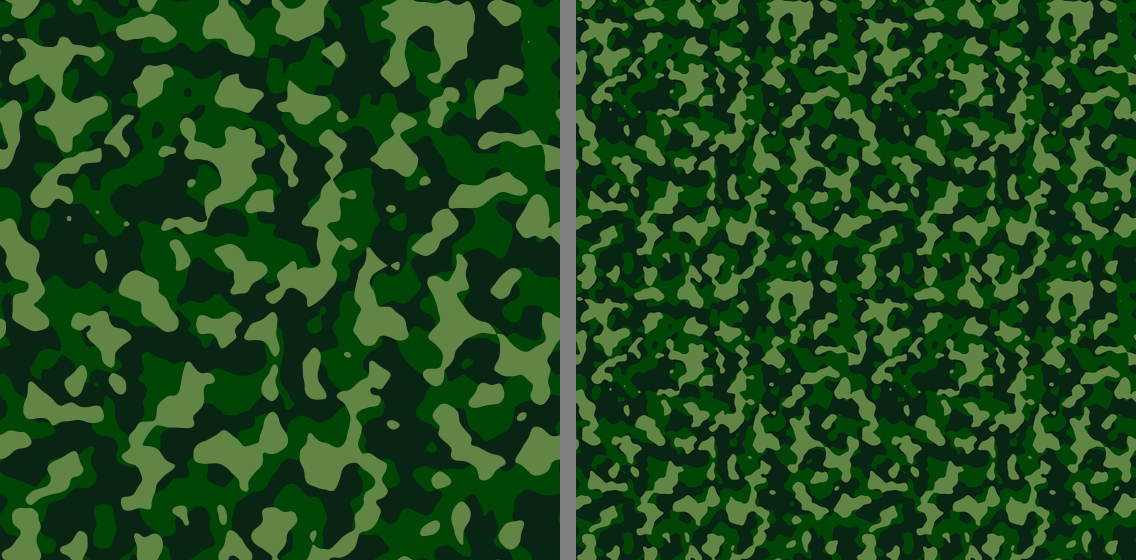
Left, the tile; right, the same tile 2 across and 2 down.
This pattern is drawn by a WebGL 1 fragment shader. Its source:

```glsl
precision highp float;
// Woodland camouflage in three flat tones: a dark ground, green patches and
// light olive blobs on top. Each layer is a threshold of its own two-octave
// gradient noise, whose lattice wraps so that the tile repeats seamlessly.
uniform vec2 u_resolution;

float hash(vec2 cell, float seed) {
  vec3 q = fract((cell.xyx + seed * 17.3) * vec3(0.1031, 0.1030, 0.0973));
  q += dot(q, q.yzx + 33.33);
  return fract((q.x + q.y) * q.z);
}

// Contribution of one lattice corner: a random unit slope, wrapped by period
float slope(vec2 cell, vec2 corner, vec2 local, float period, float seed) {
  float angle = 6.28319 * hash(mod(cell + corner, period), seed);
  return dot(vec2(cos(angle), sin(angle)), local - corner);
}

float gradientNoise(vec2 p, float period, float seed) {
  vec2 cell = floor(p);
  vec2 local = p - cell;
  vec2 fade = local * local * local * (local * (local * 6.0 - 15.0) + 10.0);
  float bottom = mix(slope(cell, vec2(0.0, 0.0), local, period, seed),
                     slope(cell, vec2(1.0, 0.0), local, period, seed), fade.x);
  float top = mix(slope(cell, vec2(0.0, 1.0), local, period, seed),
                  slope(cell, vec2(1.0, 1.0), local, period, seed), fade.x);
  return mix(bottom, top, fade.y);
}

// Broad shapes plus a finer octave that makes the outlines wobble
float blobField(vec2 uv, float period, float seed) {
  return gradientNoise(uv * period, period, seed)
       + 0.5 * gradientNoise(uv * period * 2.0, period * 2.0, seed + 5.0);
}

// Coverage of the area above the threshold, with an edge one pixel wide
float patches(vec2 uv, float period, float seed, float threshold) {
  const float STEP = 0.001;
  float value = blobField(uv, period, seed);
  vec2 rise = vec2(blobField(uv + vec2(STEP, 0.0), period, seed),
                   blobField(uv + vec2(0.0, STEP), period, seed)) - value;
  float steepness = max(length(rise) / STEP, 0.2);
  float pixel = 1.0 / min(u_resolution.x, u_resolution.y);
  return clamp((value - threshold) / (steepness * pixel) + 0.5, 0.0, 1.0);
}

void main() {
  vec2 uv = gl_FragCoord.xy / u_resolution;
  vec3 darkGround = vec3(0.03, 0.14, 0.07);
  vec3 forestGreen = vec3(0.0, 0.27, 0.02);
  vec3 lightOlive = vec3(0.38, 0.52, 0.27);

  vec3 color = mix(darkGround, forestGreen, patches(uv, 12.0, 2.0, 0.018));
  color = mix(color, lightOlive, patches(uv, 13.0, 11.0, 0.137));
  gl_FragColor = vec4(color, 1.0);
}
```
